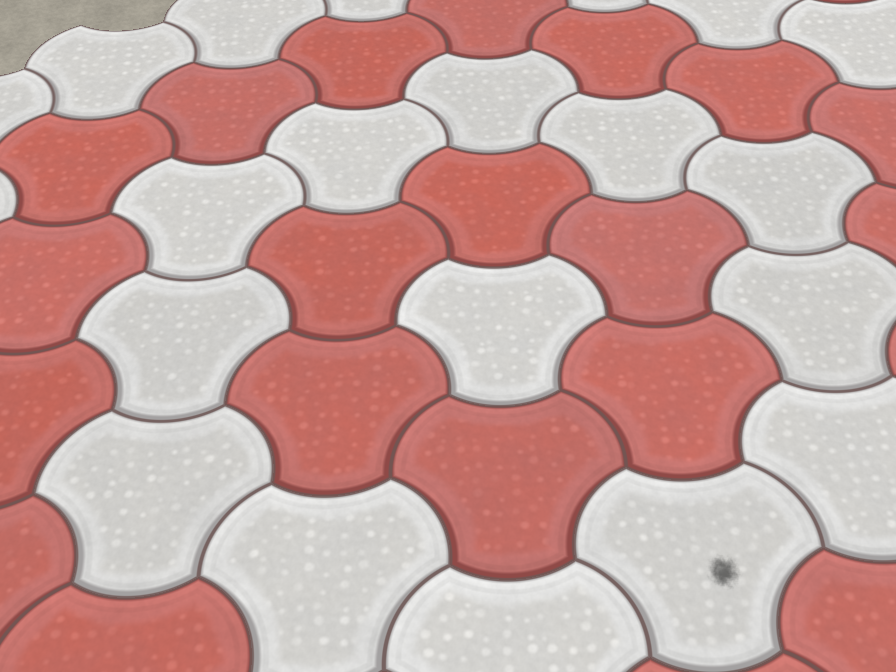
Give the GLSL for this pattern, as a Shadertoy shader.

```glsl
// Three-lobed paving stones seen in perspective, coloured in concentric hexagonal rings.
// A homography maps the canvas to the ground; each stone is a hexagon whose sides
// alternate between bulging and hollow arcs, with a raised rim and a studded panel.

const float COLUMN_STEP = 0.8660254;  // column spacing, with row spacing 1
const float BULGE = 0.09;             // height of each side arc
const float HALF_SIDE = 0.2886751;
const float ARC_RADIUS = (HALF_SIDE * HALF_SIDE + BULGE * BULGE) / (2.0 * BULGE);
const float CRACK_WIDTH = 0.009;
const float EDGE_TOP = 0.014;         // visible edge on far and near sides
const float EDGE_BOTTOM = 0.036;
const float PANEL_INSET = 0.125;
const float STUD_DENSITY = 11.0;
const vec2 STAIN_POS = vec2(0.96, -1.60);

const vec3 WHITE_RIM = vec3(0.88, 0.88, 0.875);
const vec3 WHITE_PANEL = vec3(0.805, 0.80, 0.785);
const vec3 WHITE_EDGE = vec3(0.64, 0.63, 0.63);
const vec3 RED_RIM = vec3(0.79, 0.45, 0.42);
const vec3 RED_PANEL = vec3(0.76, 0.39, 0.34);
const vec3 PINK_TINT = vec3(0.77, 0.48, 0.47);
const vec3 RED_EDGE = vec3(0.56, 0.29, 0.28);
const vec3 CRACK = vec3(0.43, 0.34, 0.33);
const vec3 GROUND = vec3(0.64, 0.62, 0.57);

// Lattice (column, row, 1) to canvas, in canvas heights from the upper left.
const mat3 LATTICE_TO_VIEW = mat3(
    0.2378, -0.0087, 0.0028,
    0.0681, -0.1528, 0.1037,
    0.7465, 0.4774, 1.0);

vec2 hash2(vec2 p) {
    vec3 q = fract(p.xyx * vec3(0.1031, 0.1030, 0.0973));
    q += dot(q, q.yzx + 33.33);
    return fract((q.xx + q.yz) * q.zy);
}

// Smooth mottling from layered, warped sines, about -1 to 1.
float mottle(vec2 p) {
    float sum = 0.0, amp = 0.5;
    for (int i = 0; i < 4; i++) {
        p = mat2(0.8, 0.6, -0.6, 0.8) * p * 1.7 + 1.3;
        sum += amp * sin(p.x + 1.4 * sin(p.y)) * cos(p.y + sin(p.x * 0.7));
        amp *= 0.62;
    }
    return sum;
}

// Signed distance to a stone, folded onto one of its three lobes.
float stoneDistance(vec2 p) {
    float third = radians(120.0);
    float a = mod(atan(p.y, p.x) - radians(30.0) + 0.5 * third, third) - 0.5 * third;
    vec2 q = length(p) * vec2(cos(a), abs(sin(a)));
    float lobe = length(q - vec2(0.5 + BULGE - ARC_RADIUS, 0.0)) - ARC_RADIUS;
    vec2 hollowCentre = (0.5 - BULGE + ARC_RADIUS) * vec2(0.5, COLUMN_STEP);
    return max(lobe, ARC_RADIUS - length(q - hollowCentre));
}

// Cellular noise: small round studs of uneven size and strength.
float studs(vec2 p, float blur) {
    vec2 cell = floor(p);
    float height = 0.0;
    for (int k = 0; k < 9; k++) {
        vec2 c = cell + vec2(k % 3 - 1, k / 3 - 1);
        vec2 rnd = hash2(c);
        float r = length(p - c - 0.2 - 0.6 * rnd);
        float size = 0.18 + 0.14 * rnd.y;
        height = max(height, (0.4 + 0.6 * rnd.x) * (1.0 - smoothstep(size - 0.16 - blur, size + blur, r)));
    }
    return height;
}

void mainImage(out vec4 fragColor, in vec2 fragCoord) {
    // Canvas to ground plane
    vec2 view = vec2(fragCoord.x / iResolution.x * 4.0 / 3.0, 1.0 - fragCoord.y / iResolution.y);
    vec3 h = inverse(LATTICE_TO_VIEW) * vec3(view, 1.0);
    vec2 pos = h.xy / h.z * vec2(COLUMN_STEP, 1.0);
    float aa = 0.6 * length(fwidth(pos));

    // Nearest stone
    float d = 1e3, column0 = round(pos.x / COLUMN_STEP);
    vec2 id = vec2(0.0), local = vec2(0.0);
    for (int k = 0; k < 9; k++) {
        float column = column0 + float(k % 3 - 1);
        float shift = 0.5 * mod(column, 2.0);
        float row = round(pos.y - shift) + shift + float(k / 3 - 1);
        vec2 p = pos - vec2(column * COLUMN_STEP, row);
        float dist = stoneDistance(p);
        if (dist < d) { d = dist; id = vec2(column, row); local = p; }
    }

    // Ring parity picks the colour; each stone gets its own tint
    float ring = max(abs(id.x), abs(id.y) + 0.5 * abs(id.x));
    bool isRed = mod(round(ring), 2.0) > 0.5;
    vec2 rnd = hash2(id * 2.0 + 41.0);
    float wear = mottle(pos * 5.0 + rnd * 9.0);
    float grain = mottle(pos * 31.0);
    vec3 rim = isRed ? mix(RED_RIM, PINK_TINT, rnd.x) : mix(WHITE_RIM, WHITE_PANEL, 0.3 * rnd.x * rnd.x);
    vec3 panel = isRed ? mix(RED_PANEL, PINK_TINT, 0.6 * rnd.x) : WHITE_PANEL;
    vec3 edge = isRed ? RED_EDGE : WHITE_EDGE;

    // Rim, panel and studs
    float inside = smoothstep(PANEL_INSET - 0.03, PANEL_INSET + 0.03, -d + 0.018 * wear);
    vec3 col = mix(rim, panel, inside * (0.8 + 0.3 * wear));
    col += inside * (isRed ? 0.07 : 0.09) * studs(pos * STUD_DENSITY, aa * STUD_DENSITY);
    col *= 1.0 + 0.035 * wear + 0.025 * grain + 0.03 * (rnd.y - 0.5);

    // Rounded rim lit from the upper left, with a faint groove
    vec2 outward = normalize(local + 1e-4);
    float round01 = smoothstep(-0.11, 0.0, d);
    col *= 1.0 + 0.05 * round01 * dot(outward, vec2(-0.4, 0.9));
    col *= 1.0 - 0.035 * (1.0 - smoothstep(0.006, 0.014 + aa, abs(d + 0.062)));
    float stain = length((pos - STAIN_POS) * vec2(1.2, 1.0)) + 0.02 * grain;
    col *= 1.0 - 0.5 * (1.0 - smoothstep(0.015, 0.10, stain));

    // Side edge, wider towards the viewer, then the crack
    float edgeWidth = mix(EDGE_TOP, EDGE_BOTTOM, smoothstep(-0.3, 0.9, -outward.y));
    col = mix(col, edge, smoothstep(-edgeWidth - aa - 0.006, -edgeWidth + aa + 0.006, d));
    col = mix(col, CRACK, 0.85 * smoothstep(-CRACK_WIDTH - aa, -CRACK_WIDTH + aa, d));

    // Bare ground past the far left border
    if (id.y - 0.5 * id.x > 4.5) col = GROUND * (1.0 + 0.06 * wear + 0.05 * grain);
    fragColor = vec4(clamp(col, 0.0, 1.0), 1.0);
}
```
